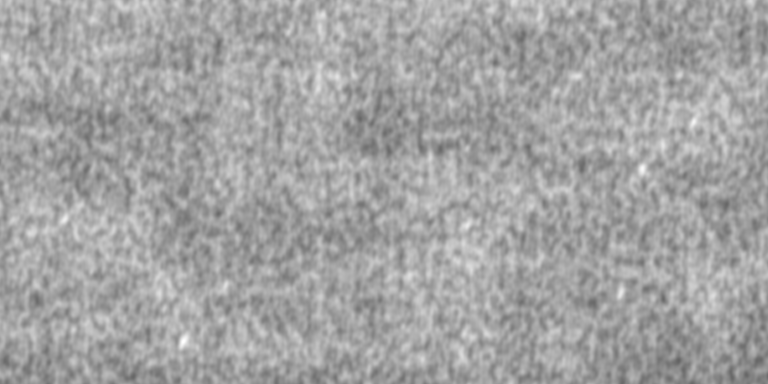
Write a WebGL 2 fragment shader that draws this texture.

```glsl
#version 300 es
precision highp float;

uniform vec2 u_resolution;
out vec4 fragColor;

vec2 hash2(vec2 cell) {
    uvec2 q = uvec2(ivec2(cell)) * uvec2(1597u, 3812u) + uvec2(7919u, 104729u);
    q = q * 1664525u + 1013904223u;
    q.x += q.y * 1664525u;
    q.y += q.x * 1664525u;
    q ^= q >> 16u;
    q.x += q.y * 1664525u;
    q.y += q.x * 1664525u;
    q ^= q >> 16u;
    return vec2(q & 65535u) / 65536.0;
}

float cornerSlope(vec2 cell, vec2 offset) {
    float angle = 6.28318 * hash2(cell).x;
    return dot(vec2(cos(angle), sin(angle)), offset);
}

float gradientNoise(vec2 p) {
    vec2 cell = floor(p);
    vec2 f = p - cell;
    vec2 blend = f * f * f * (f * (f * 6.0 - 15.0) + 10.0);
    float low = mix(cornerSlope(cell, f),
                    cornerSlope(cell + vec2(1, 0), f - vec2(1, 0)), blend.x);
    float high = mix(cornerSlope(cell + vec2(0, 1), f - vec2(0, 1)),
                     cornerSlope(cell + vec2(1, 1), f - vec2(1, 1)), blend.x);
    return mix(low, high, blend.y);
}

// Sparse soft bright spots, slightly tall and leaning right
float specks(vec2 p) {
    vec2 grid = p * 9.0;
    vec2 home = floor(grid);
    float glow = 0.0;
    for (int y = -1; y <= 1; y++) {
        for (int x = -1; x <= 1; x++) {
            vec2 cell = home + vec2(x, y);
            vec2 chance = hash2(cell + 300.0);
            vec2 d = (grid - cell - hash2(cell + 700.0)) / 9.0;
            d.x -= 0.35 * d.y;
            d /= vec2(0.009, 0.014) * mix(0.7, 1.3, chance.y);
            glow += step(0.91, chance.x) * mix(0.1, 0.34, chance.y * chance.y)
                  * exp(-dot(d, d));
        }
    }
    return glow;
}

void main() {
    vec2 p = gl_FragCoord.xy / u_resolution.y;

    // Broad clouds and faint horizontal bands
    float tone = 0.637;
    tone += 0.09 * gradientNoise(p * vec2(2.6, 3.4) + 11.3);
    tone += 0.11 * gradientNoise(p * vec2(8.0, 7.0) + 37.7);
    tone += 0.06 * gradientNoise(p * vec2(1.7, 17.0) + 53.1);
    tone += 0.035 * exp(-pow((p.y - 0.80) / 0.02, 2.0));
    tone += 0.05 * smoothstep(0.88, 1.0, p.y) - 0.07 * smoothstep(0.09, 0.0, p.y);

    // Soft grain, a little taller than wide, on turned grids
    vec2 leaning = mat2(0.96, 0.28, -0.28, 0.96) * p;
    tone += 0.20 * gradientNoise(p * vec2(38.0, 27.0) + 71.9);
    tone += 0.13 * gradientNoise(leaning * vec2(54.0, 38.0) + 97.3);
    tone += 0.08 * gradientNoise(p * vec2(74.0, 56.0) + 131.6);

    // Faint upright streaks
    tone += 0.02 * gradientNoise(p * vec2(95.0, 3.0) + 171.2);

    tone += specks(p);
    fragColor = vec4(vec3(clamp(tone, 0.0, 1.0)), 1.0);
}
```
